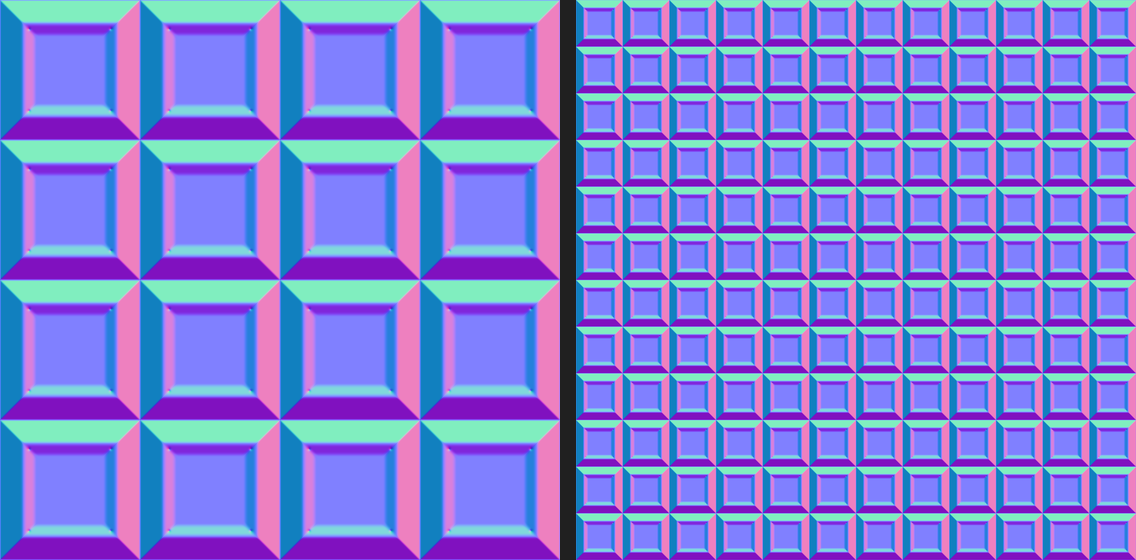
Left: one tile. Right: repeated 3 by 3.
This texture map is drawn by a Shadertoy shader. Its source:

```glsl
// Tangent-space normal map of a 4 by 4 grid of framed square panels.
// Each cell's slope comes from the distance to its nearest side: a steep outer
// bevel rises to a ridge, then a softer inner bevel drops to a flat panel.

// Signed tilt at a distance from the cell side: positive leans outward.
float bevelTilt(float dist) {
    float outer = smoothstep(0.0, 0.010, dist) * (1.0 - smoothstep(0.142, 0.172, dist));
    float inner = smoothstep(0.163, 0.196, dist) * (1.0 - smoothstep(0.222, 0.266, dist));
    return 1.75 * outer - 0.98 * inner;
}

// Slope of a small round dimple, pointing toward its middle.
vec2 dimpleSlope(vec2 offset, float radius) {
    vec2 r = offset / radius;
    return -1.8 * r * exp(-dot(r, r));
}

vec2 panelSlope(vec2 cell) {
    vec2 side = sign(cell);
    vec2 dist = 0.5 - abs(cell);
    float nearest = min(dist.x, dist.y);

    // Mitred corners, blended more widely on the inner bevel
    float mitre = mix(0.014, 0.030, smoothstep(0.14, 0.19, nearest));
    float facesX = smoothstep(-mitre, mitre, dist.y - dist.x);
    vec2 slope = side * vec2(facesX, 1.0 - facesX) * bevelTilt(nearest);

    // Pinched dimple where the inner bevels meet
    vec2 corner = side * (0.5 - 0.207);
    return slope + dimpleSlope(cell - corner, 0.011);
}

void mainImage(out vec4 fragColor, in vec2 fragCoord) {
    vec2 uv = fragCoord / iResolution.xy;
    vec2 cell = fract(uv * 4.0) - 0.5;

    // Encode the unit normal as a colour
    vec3 normal = normalize(vec3(panelSlope(cell), 1.0));
    fragColor = vec4(normal * 0.5 + 0.5, 1.0);
}
```
